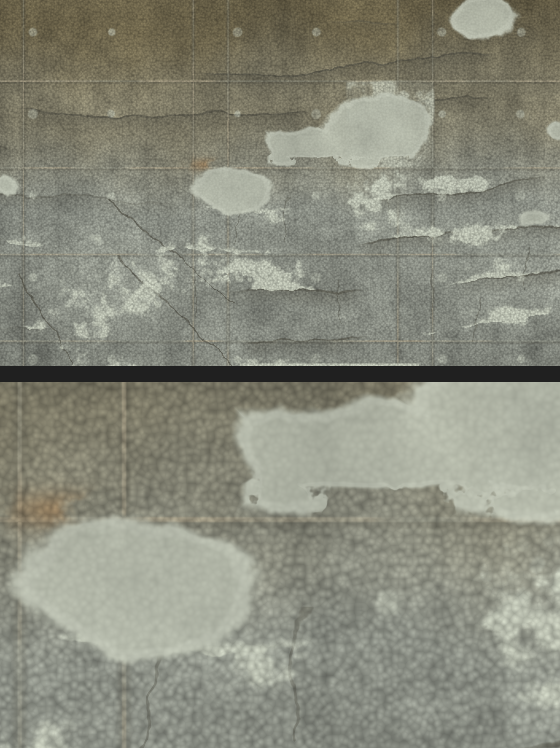
Top: the whole. Bottom: its middle third, enlarged.
A WebGL 1 fragment shader for this texture:

```glsl
precision highp float;
// Weathered concrete wall with formwork joints, pale plaster repairs, lime crust and cracks.
uniform vec2 u_resolution;

const vec3 BROWN = vec3(0.385, 0.355, 0.265);
const vec3 OLIVE = vec3(0.475, 0.46, 0.385);
const vec3 GREY = vec3(0.515, 0.53, 0.495);
const vec3 SOOT = vec3(0.30, 0.295, 0.255);
const vec3 LIME = vec3(0.72, 0.74, 0.68);
const vec3 RUST = vec3(0.56, 0.41, 0.25);

float hash(vec2 c) {
  return fract(sin(dot(c, vec2(127.1, 311.7))) * 43758.5);
}

float noise(vec2 p) {
  vec2 i = floor(p), f = fract(p);
  f = f * f * (3.0 - 2.0 * f);
  return mix(mix(hash(i), hash(i + vec2(1, 0)), f.x),
             mix(hash(i + vec2(0, 1)), hash(i + vec2(1, 1)), f.x), f.y);
}

float clouds(vec2 p) {
  float sum = 0.0, amp = 0.5;
  for (int i = 0; i < 5; i++) {
    sum += amp * noise(p);
    p = mat2(1.6, 1.2, -1.2, 1.6) * p + 7.3;
    amp *= 0.5;
  }
  return sum / 0.97;
}

// Cellular noise: distance to the nearest scattered point
float cells(vec2 p) {
  vec2 base = floor(p);
  float d = 2.0;
  for (int y = -1; y <= 1; y++)
    for (int x = -1; x <= 1; x++) {
      vec2 c = base + vec2(x, y);
      d = min(d, length(c + vec2(hash(c), hash(c + 51.7)) - p));
    }
  return d;
}

float sway(float x, float seed) {
  return 0.5 * sin(x * 4.1 + seed) + 0.3 * sin(x * 9.3 + seed * 2.3) + 0.2 * sin(x * 21.0 + seed * 3.7);
}

float repeatAt(float x, float start, float period) {
  return mod(x - start + 0.5 * period, period) - 0.5 * period;
}

float line(float d, float width) { return 1.0 - smoothstep(0.3 * width, width, abs(d)); }
float fill(float d, float soft) { return 1.0 - smoothstep(-soft, soft, d); }
float oval(vec2 p, vec2 c, vec2 r) { return (length((p - c) / r) - 1.0) * min(r.x, r.y); }
float clump(vec2 p, vec2 c, vec2 r) { vec2 q = (p - c) / r; return exp(-dot(q, q)); }

float box(vec2 p, vec2 c, vec2 r) {
  vec2 q = abs(p - c) - r;
  return length(max(q, 0.0)) + min(max(q.x, q.y), 0.0);
}

float crack(vec2 p, vec2 a, vec2 b, float width) {
  vec2 ab = b - a;
  float t = clamp(dot(p - a, ab) / dot(ab, ab), 0.0, 1.0);
  return line(length(p - a - ab * t), width * (1.0 - 0.5 * t));
}

void main() {
  vec2 p = gl_FragCoord.xy / u_resolution.y;
  float broad = clouds(p * 4.0), mottle = clouds(p * 22.0 + 3.0), fine = clouds(p * 60.0 + 9.0);
  float streak = noise(p * vec2(45.0, 4.0)) + noise(p * vec2(17.0, 2.0) + 5.0) - 1.0;
  float grain = 0.5 * (0.5 - cells(p * 150.0)) + 0.4 * (noise(p * 230.0) - 0.5);
  float low = smoothstep(0.72, 0.25, p.y);

  // Warm top fading into grey
  float h = p.y + 0.18 * (broad - 0.5) - 0.04 * (p.x - 0.75);
  vec3 col = mix(GREY, OLIVE, smoothstep(0.42, 0.7, h));
  col = mix(col, BROWN, smoothstep(0.72, 0.98, h));
  col *= 1.0 + 0.4 * (broad - 0.5) + 0.25 * (mottle - 0.5) + 0.09 * streak;

  // Sagging pour seams: stain below, lime crust above
  float crust = 0.0;
  for (int i = 0; i < 8; i++) {
    float k = float(i), x = p.x - 0.6;
    float d = p.y - (0.93 - 0.123 * k + 0.09 * x * x + 0.018 * sway(p.x, k * 1.9));
    d += 0.022 * (mottle - 0.5);
    float here = smoothstep(0.35, 0.65, noise(vec2(p.x * 4.0 + k * 7.1, k)));
    float stain = smoothstep(-0.055, 0.0, d) * (1.0 - smoothstep(0.0, 0.004, d));
    col = mix(col, SOOT, here * (0.3 * stain * (0.5 + mottle) + 0.4 * line(d, 0.004)));
    float limey = smoothstep(0.4, 0.7, noise(vec2(p.x * 5.0 + k * 3.7, k + 20.0)));
    crust += limey * (0.15 + low) * smoothstep(-0.003, 0.004, d) * exp(-max(d, 0.0) / 0.015);
  }

  // Joints between the boards
  float jointX = min(abs(repeatAt(p.x, 0.064, 0.559)), abs(repeatAt(p.x, 0.528, 0.559)));
  float jointY = repeatAt(p.y, 0.068, 0.2367);
  float worn = smoothstep(0.3, 0.7, clouds(p * 9.0 + 31.0));
  col = mix(col, SOOT, 0.25 * line(jointX, 0.009) + 0.25 * line(jointY + 0.003, 0.007));
  col = mix(col, mix(LIME, RUST, 0.35 * worn), (0.2 + 0.4 * worn) * max(line(jointY, 0.0035), 0.8 * line(jointX, 0.003)));
  col = mix(col, RUST, 0.5 * clump(p, vec2(0.56, 0.55), vec2(0.04, 0.016)) * smoothstep(0.45, 0.6, mottle));

  // Cracks, diagonal and upright
  vec2 bent = p + 0.03 * (vec2(mottle, clouds(p * 20.0 + 40.0)) - 0.5);
  float cracks = crack(bent, vec2(0.3, 0.45), vec2(0.64, 0.17), 0.0035);
  cracks = max(cracks, crack(bent, vec2(0.32, 0.3), vec2(0.64, 0.0), 0.0045));
  cracks = max(cracks, crack(bent, vec2(0.05, 0.24), vec2(0.21, 0.0), 0.004));
  for (int i = 0; i < 8; i++) {
    float k = float(i);
    vec2 top = vec2(0.53 + 0.13 * k, 0.12 + 0.4 * hash(vec2(k, 4.0)));
    cracks = max(cracks, 0.6 * crack(bent, top, top + vec2(0.02 * sin(k * 5.0), -0.12), 0.003));
  }
  col = mix(col, SOOT, 0.65 * cracks);

  // Lime clumps and spatter
  float heap = clump(p, vec2(0.73, 0.25), vec2(0.13, 0.05)) + clump(p, vec2(1.01, 0.45), vec2(0.07, 0.07));
  heap += clump(p, vec2(1.25, 0.5), vec2(0.11, 0.022)) + clump(p, vec2(1.27, 0.35), vec2(0.11, 0.03));
  heap += clump(p, vec2(1.41, 0.14), vec2(0.13, 0.03)) + 0.7 * clump(p, vec2(0.44, 0.16), vec2(0.08, 0.06));
  heap += 0.55 * low * smoothstep(0.48, 0.68, clouds(p * vec2(3.5, 7.0) + 14.0));
  float flakes = smoothstep(0.98, 1.22, 0.55 * min(heap + crust, 1.2) + 0.8 * mottle + 0.45 * fine);
  float spatter = fill(cells(p * 55.0) - 0.33, 0.12) * smoothstep(0.35, 0.9, heap) * worn;
  col = mix(col, LIME, min(0.85 * flakes + 0.6 * spatter + 0.1 * min(heap, 1.0), 0.92));

  // Filled tie holes
  vec2 hole = vec2(min(abs(repeatAt(p.x, 0.09, 0.559)), abs(repeatAt(p.x, 0.305, 0.559))), repeatAt(p.y, 0.018, 0.2235));
  float plug = length(hole) - 0.012 + 0.012 * (mottle - 0.5);
  col = mix(col, LIME, 0.5 * fill(plug, 0.003) * (0.4 + mottle));

  // Plaster repairs, thin behind and thick in front
  float rough = 0.045 * (clouds(p * 14.0 + 60.0) - 0.5);
  float thin = fill(box(p, vec2(1.065, 0.66), vec2(0.12, 0.117)) + 0.2 * rough, 0.004);
  col = mix(col, LIME, thin * (0.2 + 0.5 * smoothstep(0.4, 0.62, mottle)));
  float thick = min(box(p, vec2(0.87, 0.595), vec2(0.15, 0.052)), oval(p, vec2(1.03, 0.645), vec2(0.15, 0.1)));
  thick = min(thick, oval(p, vec2(1.1, 0.66), vec2(0.075, 0.07)));
  thick += 0.05 * smoothstep(0.6, 0.54, p.y) * smoothstep(0.42, 0.6, mottle);
  thick = min(thick, oval(p, vec2(1.325, 0.95), vec2(0.095, 0.054)));
  thick = min(thick, oval(p, vec2(0.632, 0.478), vec2(0.1, 0.062)));
  thick = min(thick, oval(p, vec2(0.015, 0.492), vec2(0.05, 0.034)));
  thick = min(thick, oval(p, vec2(1.47, 0.406), vec2(0.045, 0.02)));
  thick = min(thick, oval(p, vec2(1.53, 0.642), vec2(0.024, 0.02)));
  vec3 plaster = LIME * (0.97 + 0.22 * (clouds(p * 11.0 + 80.0) - 0.5));
  plaster += 0.035 * line(thick + rough + 0.006, 0.008);
  col = mix(col, plaster, 0.92 * fill(thick + rough, 0.005));
  col = mix(col, LIME, 0.9 * fill(box(p, vec2(0.9, 0.0), vec2(0.245, 0.007)), 0.002));

  // Gritty surface
  col *= 1.0 + grain * mix(0.5, 0.12, fill(thick + rough, 0.005));
  gl_FragColor = vec4(clamp(col, 0.0, 1.0), 1.0);
}
```
